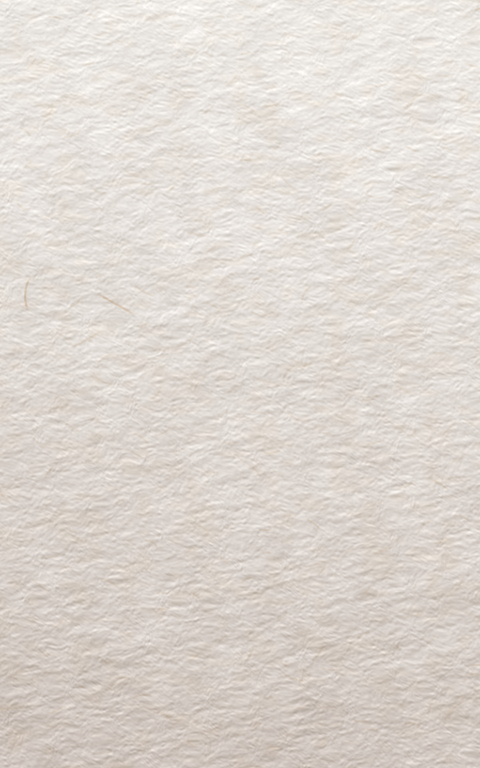
A Shadertoy shader for this texture:

```glsl
// Warm white handmade paper: fine rough tooth, flat wrinkles, tan fibres, shade falling towards the bottom.

float hash(vec2 p) {
    return fract(sin(dot(p, vec2(127.1, 311.7))) * 43758.5453);
}

float noise(vec2 p) {
    vec2 i = floor(p), f = fract(p);
    f = f * f * (3.0 - 2.0 * f);
    return mix(mix(hash(i), hash(i + vec2(1, 0)), f.x),
               mix(hash(i + vec2(0, 1)), hash(i + vec2(1, 1)), f.x), f.y);
}

vec2 rotate(vec2 p, float a) {
    float c = cos(a), s = sin(a);
    return vec2(c * p.x + s * p.y, c * p.y - s * p.x);
}

// Paper surface: crossing flat wrinkles, ridged creases and fine tooth
float height(vec2 p) {
    vec2 warp = vec2(noise(p * 31.0), noise(p * 31.0 + 41.0)) - 0.5;
    vec2 q = p + warp * vec2(0.02, 0.007);
    float h = 0.42 * noise(rotate(q, 0.22) * vec2(30.0, 84.0));
    h += 0.36 * noise(rotate(q, -0.12) * vec2(56.0, 135.0) + 17.0);
    float crease = abs(2.0 * noise(rotate(q, 0.25) * vec2(30.0, 72.0) + 71.0) - 1.0);
    h += 0.20 * (1.0 - crease);
    h += 0.30 * noise(rotate(q, 0.4) * vec2(105.0, 175.0) + 5.0);
    h += 0.28 * noise(rotate(q, -0.3) * vec2(165.0, 230.0) + 29.0);
    return h;
}

// Coverage of curved fibres, one at most per cell of the given size
float fibres(vec2 p, float size, float share, float spread, float seed) {
    float px = 1.0 / iResolution.x;
    float cover = 0.0;
    vec2 cell = floor(p / size);
    for (int y = -1; y <= 1; y++)
    for (int x = -1; x <= 1; x++) {
        vec2 id = cell + vec2(x, y);
        vec2 key = id + seed;
        if (hash(key + 3.3) > share) continue;
        vec2 centre = (id + vec2(hash(key), hash(key + 7.7))) * size;
        vec2 q = rotate(p - centre, (hash(key + 13.1) - 0.42) * spread);
        float halfLength = size * mix(0.15, 0.40, hash(key + 19.9));
        float along = q.x / halfLength;
        float bend = (hash(key + 29.3) - 0.5) * 0.7 * halfLength;
        float d = abs(q.y - bend * (along * along - 0.4));
        float line = 1.0 - smoothstep(0.0005, 0.0018 + px, d);
        float ends = 1.0 - smoothstep(0.55, 1.0, abs(along));
        cover = max(cover, line * ends * mix(0.4, 1.0, hash(key + 37.0)));
    }
    return cover;
}

void mainImage(out vec4 fragColor, in vec2 fragCoord) {
    vec2 p = fragCoord / iResolution.x;
    vec2 uv = fragCoord / iResolution.xy;

    // Broad light, brightest towards the top right, levelling off above
    float light = uv.y + 0.06 * (uv.x - 0.5) + 0.05 * (noise(p * 4.0) - 0.5);
    vec3 colour = mix(vec3(0.804, 0.766, 0.739), vec3(0.930, 0.917, 0.901),
                      pow(clamp(light, 0.0, 1.0), 0.82));

    // Relief lit from above; shadows are warmer than highlights
    float relief = height(p) - height(p + vec2(-0.0012, 0.0042));
    vec3 tint = mix(vec3(0.98, 0.98, 0.96), vec3(0.92, 1.0, 1.12), step(relief, 0.0));
    colour += relief * mix(0.215, 0.165, uv.y) * tint;

    // Pulp clumps of several sizes, flat and slightly tilted
    vec2 flow = rotate(p, 0.15);
    float clumps = 0.040 * (noise(flow * vec2(20.0, 46.0) + 33.0) - 0.5);
    clumps += 0.034 * (noise(flow * vec2(44.0, 90.0) + 61.0) - 0.5);
    clumps += 0.018 * (noise(p * 9.0 + 12.0) - 0.5);
    colour += clumps * vec3(0.9, 1.0, 1.1);

    // Grain and small warm stains
    colour += 0.026 * (noise(p * vec2(240.0, 290.0) + 7.0) - 0.5);
    float stain = smoothstep(0.45, 0.95, noise(p * vec2(30.0, 55.0) + 90.0));
    colour -= stain * vec3(0.004, 0.012, 0.025);

    // Many pale fibres, then a few darker tan ones
    float pale = fibres(p, 0.07, 0.80, 1.8, 11.0);
    colour -= pale * vec3(0.024, 0.043, 0.070);
    float amber = fibres(p, 0.13, 0.09, 3.1, 53.0);
    colour -= amber * vec3(0.055, 0.095, 0.150);

    fragColor = vec4(clamp(colour, 0.0, 1.0), 1.0);
}
```
